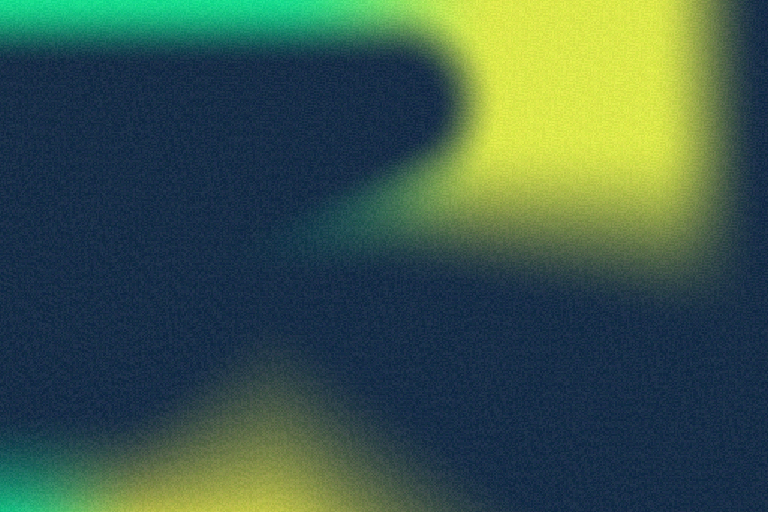
This background is drawn by a WebGL 1 fragment shader. Its source:

```glsl
precision highp float;

uniform vec2 u_resolution;

// Colours
const vec3 NAVY = vec3(0.09, 0.18, 0.28);
const vec3 LIME = vec3(0.86, 0.91, 0.29);
const vec3 OLIVE = vec3(0.82, 0.83, 0.28);
const vec3 EMERALD = vec3(0.09, 0.87, 0.56);

// Dark wedge with a rounded nose, in units of canvas height
const vec2 NOSE_CENTER = vec2(0.771, 0.795);
const float NOSE_RADIUS = 0.143;
const float WEDGE_TILT = 0.28;
const float WEDGE_HALF_ANGLE = 0.28;
const float SOFT_TOP = 0.068;
const float SOFT_LOW = 0.10;

// Upper glow limits
const float GLOW_TOP = 0.735;
const float GLOW_FLOOR = 0.45;
const float GLOW_SLOPE = 0.17;
const vec2 RIGHT_FADE = vec2(1.27, 1.494);

// Lower glow ridge
const float SHELF_HEIGHT = 0.195;
const float PEAK_HEIGHT = 0.39;
const float PEAK_X = 0.557;
const float RIDGE_SLOPE = 0.78;
const float RIDGE_BLEND = 0.05;
const float RIDGE_POWER = 1.6;

// Film grain
const float GRAIN_ROWS = 342.0;
const float GRAIN_LUMA = 0.055;
const float GRAIN_CHROMA = 0.035;

float softMin(float a, float b, float k) {
  float h = max(k - abs(a - b), 0.0) / k;
  return min(a, b) - 0.25 * h * h * k;
}

vec3 hash3(vec2 cell) {
  vec3 phase = vec3(dot(cell, vec2(127.1, 311.7)),
                    dot(cell, vec2(269.5, 183.3)),
                    dot(cell, vec2(419.2, 371.9)));
  return fract(sin(phase) * 43758.5);
}

// Signed distance to the rounded wedge that opens to the left
float wedgeDistance(vec2 p) {
  vec2 axis = -vec2(cos(WEDGE_TILT), sin(WEDGE_TILT));
  vec2 offset = p - NOSE_CENTER;
  vec2 q = vec2(dot(offset, axis), abs(dot(offset, vec2(-axis.y, axis.x))));
  vec2 edge = vec2(cos(WEDGE_HALF_ANGLE), sin(WEDGE_HALF_ANGLE));
  float d = dot(q, edge) > 0.0 ? dot(q, vec2(-edge.y, edge.x)) : length(q);
  return d - NOSE_RADIUS;
}

float upperGlow(vec2 p) {
  float softness = mix(SOFT_LOW, SOFT_TOP, smoothstep(0.5, 0.75, p.y));
  float outside = smoothstep(-softness, softness, wedgeDistance(p));
  float lowEnd = GLOW_FLOOR - GLOW_SLOPE * max(p.x - NOSE_CENTER.x, 0.0);
  float above = smoothstep(lowEnd, GLOW_TOP, p.y);
  float inside = 1.0 - smoothstep(RIGHT_FADE.x, RIGHT_FADE.y, p.x);
  return outside * above * inside;
}

float lowerGlow(vec2 p) {
  float leftRise = mix(SHELF_HEIGHT, PEAK_HEIGHT, smoothstep(0.215, 0.566, p.x));
  float rightFall = PEAK_HEIGHT - RIDGE_SLOPE * (p.x - PEAK_X);
  float crest = softMin(leftRise, rightFall, RIDGE_BLEND);
  float depth = clamp((crest - p.y) / (leftRise + 0.025), 0.0, 1.0);
  return pow(depth, RIDGE_POWER);
}

void main() {
  vec2 p = gl_FragCoord.xy / u_resolution.y;

  // Both glows shift from emerald to yellow along x
  vec3 upperHue = mix(EMERALD, LIME, smoothstep(0.52, 0.98, p.x));
  vec3 lowerHue = mix(EMERALD, OLIVE, smoothstep(0.0, 0.3, p.x));
  vec3 color = mix(NAVY, upperHue, upperGlow(p));
  color = mix(color, lowerHue, lowerGlow(p));

  // Grain with a light and a colour part
  vec3 grain = hash3(floor(p * GRAIN_ROWS)) - 0.5;
  color += GRAIN_LUMA * grain.x + GRAIN_CHROMA * grain;

  gl_FragColor = vec4(clamp(color, 0.0, 1.0), 1.0);
}
```
